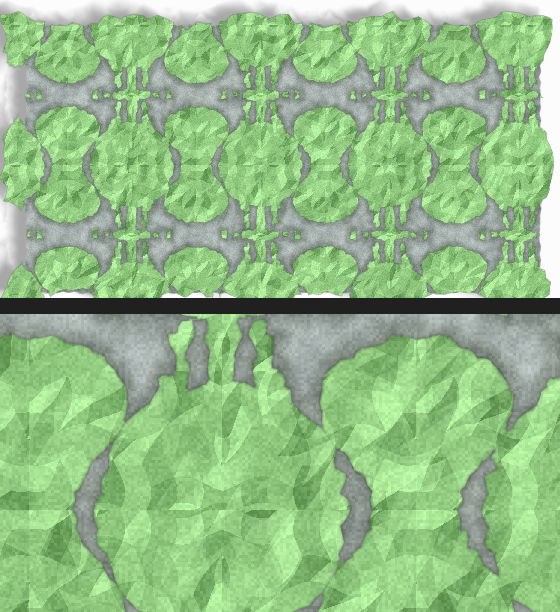
Top, the full canvas; bottom, a detail of the centre.
This pattern is drawn by a Shadertoy shader. Its source:

```glsl
const vec2 PITCH = vec2(0.433, 0.470);
const vec2 ORIGIN = vec2(0.442, 0.447);
const vec2 SLAB_CENTER = vec2(0.950, 0.466);
const vec2 SLAB_HALF = vec2(0.864, 0.449);

float hash(vec2 p) {
    vec3 q = fract(p.xyx * vec3(0.1031, 0.1030, 0.0973));
    q += dot(q, q.yzx + 33.33);
    return fract((q.x + q.y) * q.z);
}

float ellipse(vec2 p, vec2 r) {
    float k = length(p / r);
    return k * (k - 1.0) / max(length(p / (r * r)), 0.001);
}

float box(vec2 p, vec2 halfSize) {
    vec2 d = abs(p) - halfSize;
    return length(max(d, 0.0)) + min(max(d.x, d.y), 0.0);
}

float smoothUnion(float a, float b, float k) {
    float h = max(k - abs(a - b), 0.0) / k;
    return min(a, b) - h * h * k * 0.25;
}

// Triangulated height field: slope in xy, height in z
vec3 facet(vec2 p) {
    p += 0.30 * sin(p.yx * 1.7 + vec2(0.4, 2.1));
    vec2 i = floor(p), f = fract(p);
    float flip = step(0.5, hash(i + 71.0));
    f.x = mix(f.x, 1.0 - f.x, flip);
    float a = hash(i + vec2(flip, 0.0)), b = hash(i + vec2(1.0 - flip, 0.0));
    float c = hash(i + vec2(flip, 1.0)), d = hash(i + vec2(1.0 - flip, 1.0));
    bool lower = f.x + f.y < 1.0;
    vec2 slope = lower ? vec2(b - a, c - a) : vec2(d - c, d - b);
    float height = lower ? a + dot(slope, f) : d - dot(slope, 1.0 - f);
    return vec3(slope * vec2(1.0 - 2.0 * flip, 1.0), height);
}

float cellular(vec2 p) {
    vec2 i = floor(p);
    float nearest = 2.0;
    for (int k = 0; k < 9; k++) {
        vec2 g = i + vec2(k % 3 - 1, k / 3 - 1);
        nearest = min(nearest, length(g + vec2(hash(g), hash(g + 19.0)) - p));
    }
    return nearest;
}

float layeredSines(vec2 p) {
    return (sin(p.x * 5.0 + 2.0 * sin(p.y * 4.0)) + sin(p.y * 11.0 - p.x * 7.0)
          + 0.6 * sin(p.x * 23.0 + 2.0 * sin(p.y * 17.0))) / 2.6;
}

vec2 cellLocal(vec2 p) {
    vec2 q = p - ORIGIN;
    return q - PITCH * floor(q / PITCH + 0.5);
}

float lensShape(vec2 m) {
    float body = ellipse(m, vec2(0.138, 0.150));
    return smoothUnion(body, box(m, vec2(0.058, 0.195)), 0.03);
}

float dumbbellShape(vec2 m) {
    float lobe = ellipse(m - vec2(0.0, 0.118), vec2(0.107, 0.079));
    return smoothUnion(lobe, box(m, vec2(0.052, 0.10)), 0.03);
}

// Adds broken arms around a crossing and cuts slots into them
float addCrossing(float leaf, vec2 m) {
    float arms = min(box(m, vec2(0.046, 0.085)), box(m, vec2(0.062, 0.013)));
    float dots = min(box(m - vec2(0.083, 0.0), vec2(0.011)),
                     box(m - vec2(0.124, 0.0), vec2(0.008, 0.013)));
    float slots = min(box(m - vec2(0.026, 0.058), vec2(0.009, 0.038)),
                      box(m - vec2(0.046, 0.019), vec2(0.020, 0.004)));
    return max(min(leaf, min(arms, dots)), -slots);
}

// x: leaf relief, y: whole slab including overhang
vec2 slabShapes(vec2 p) {
    vec2 m = abs(cellLocal(p));
    float jag = 0.5 * (facet(m * 62.0).z + facet(p * 55.0).z) - 0.5;
    float lens = lensShape(m);
    float leaf = min(lens, dumbbellShape(vec2(PITCH.x * 0.5 - m.x, m.y)));
    leaf = addCrossing(leaf, vec2(m.x, PITCH.y * 0.5 - m.y));
    vec2 overhang = vec2(0.075, 0.032) * smoothstep(0.04, -0.09, lens);
    float rim = box(p - SLAB_CENTER, SLAB_HALF + overhang) + 0.035 * (facet(p * 24.0).z - 0.5);
    float stone = box(p - SLAB_CENTER, SLAB_HALF) + 0.012 * jag;
    leaf = max(leaf + 0.020 * jag, rim);
    return vec2(leaf, min(stone, leaf));
}

vec3 leafColor(vec2 p) {
    vec2 c = cellLocal(p), m = abs(c);
    vec2 slope = facet(m * 34.0).xy * sign(c) + 0.55 * facet(p * 27.0).xy;
    slope += 0.5 * facet(vec2(p.x + p.y, p.y - p.x) * vec2(13.0, 25.0)).xy;
    float tone = 0.50 + 0.36 * dot(slope, vec2(0.65, -0.75)) + 0.10 * layeredSines(p * 1.6);
    vec3 shade = mix(vec3(0.38, 0.59, 0.32), vec3(0.57, 0.79, 0.50), smoothstep(0.05, 0.52, tone));
    return mix(shade, vec3(0.71, 0.95, 0.63), smoothstep(0.48, 0.88, tone));
}

vec3 stoneColor(vec2 p, float leafDistance) {
    float mottle = 0.10 * (0.5 - cellular(p * 38.0)) + 0.05 * layeredSines(p * 6.0);
    float contact = smoothstep(0.0, 0.028, leafDistance);
    return mix(vec3(0.50, 0.54, 0.51), vec3(0.66, 0.70, 0.69), contact) + mottle;
}

void mainImage(out vec4 fragColor, in vec2 fragCoord) {
    vec2 p = fragCoord / iResolution.y;
    float px = 1.0 / iResolution.y;
    vec2 shapes = slabShapes(p);
    // Soft shadow on the white ground
    float shadow = slabShapes(p + vec2(0.050, -0.025)).y;
    vec3 ground = mix(vec3(0.99), vec3(0.66), smoothstep(0.030, -0.035, shadow));
    // Stone bed, faceted relief and grain
    vec3 surface = mix(leafColor(p), stoneColor(p, shapes.x), smoothstep(-px, px, shapes.x));
    surface *= 1.0 - 0.15 * (1.0 - smoothstep(0.0, 0.004, abs(shapes.x)));
    surface += 0.09 * (hash(floor(p * 300.0)) - 0.5);
    fragColor = vec4(clamp(mix(surface, ground, smoothstep(-px, px, shapes.y)), 0.0, 1.0), 1.0);
}
```
